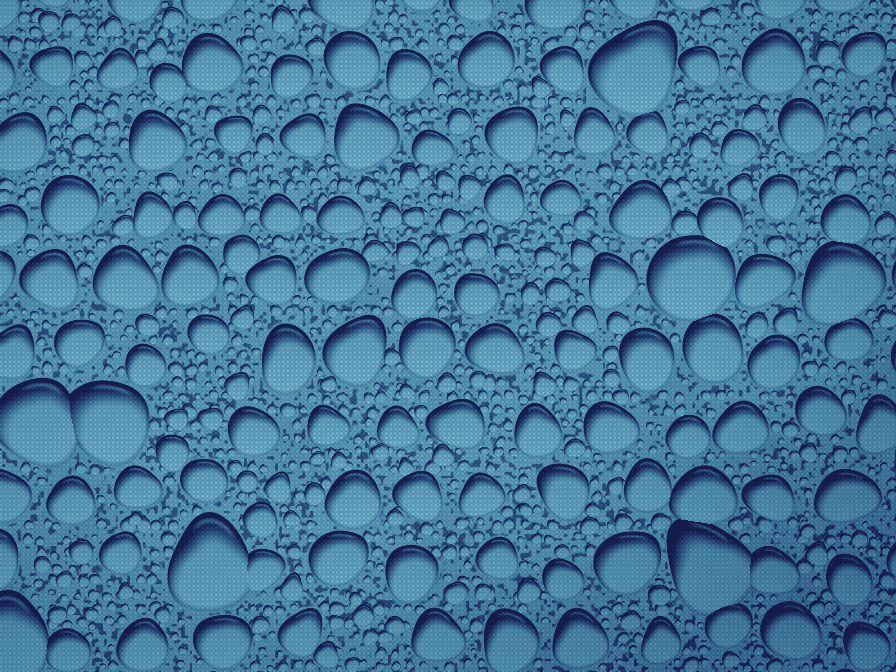
Reproduce this texture procedurally as a WebGL 2 fragment shader.

```glsl
#version 300 es
precision highp float;

uniform vec2 u_resolution;
out vec4 outColor;

// Layers: cell size, smallest radius, largest radius (in cells), density
const vec4 LARGE = vec4(0.106, 0.27, 0.46, 0.90);
const vec4 MEDIUM = vec4(0.050, 0.20, 0.40, 0.80);
const vec4 TINY = vec4(0.021, 0.20, 0.42, 0.85);
const float MESH_FREQUENCY = 150.0;
const float MESH_CONTRAST = 0.10;
const float SPECKLE_SIZE = 0.0058;
const float SPECKLE_DEPTH = 0.50;
const float BASE_TONE = 0.88;
const vec2 SHADE_OFFSET = vec2(0.13, -0.40);

// Tonal ramp from shadow to highlight
const vec3 RAMP[7] = vec3[7](
    vec3(0.08, 0.11, 0.30), vec3(0.13, 0.21, 0.41), vec3(0.16, 0.31, 0.48),
    vec3(0.22, 0.42, 0.57), vec3(0.29, 0.53, 0.65), vec3(0.38, 0.63, 0.74),
    vec3(0.56, 0.78, 0.86));

struct Drop {
    float edge;    // signed distance to the outline
    float radius;
    vec2 center;
    vec2 local;    // position inside the drop, length 1 on the outline
};

vec3 hash3(vec2 p) {
    vec3 h = fract(p.xyx * vec3(0.1031, 0.1030, 0.0973));
    h += dot(h, h.yxz + 33.33);
    return fract((h.xxy + h.yzz) * h.zyx);
}

float valueNoise(vec2 p) {
    vec2 i = floor(p), f = fract(p);
    f = f * f * (3.0 - 2.0 * f);
    vec2 e = vec2(0.0, 1.0);
    return mix(mix(hash3(i).x, hash3(i + e.yx).x, f.x),
               mix(hash3(i + e.xy).x, hash3(i + e.yy).x, f.x), f.y);
}

// Closest drop of a layer, on jittered rows with random shifts
Drop nearestDrop(vec2 p, vec4 layer, float seed) {
    Drop best = Drop(1.0, 0.0, p, vec2(2.0));
    vec2 g = p / layer.x + seed;
    for (int j = -1; j <= 1; j++) {
        float row = floor(g.y) + float(j);
        float shift = hash3(vec2(row, seed)).x;
        for (int i = -1; i <= 1; i++) {
            vec2 cell = vec2(floor(g.x - shift) + float(i), row);
            vec3 a = hash3(cell + seed * 3.0);
            vec3 b = hash3(cell + seed * 5.0 + 71.0);
            if (b.x > layer.w) continue;
            float size = mix(layer.y, layer.z, a.z) + 0.14 * step(0.94, a.z);
            vec2 c = cell + 0.5 + (a.xy - 0.5) * 1.2 * max(1.0 - 2.0 * size, 0.1);
            c.x += shift;

            // Uneven egg shape
            vec2 q = (g - c) / size;
            float tilt = (b.y - 0.5) * 1.5;
            vec2 e = mat2(cos(tilt), sin(tilt), -sin(tilt), cos(tilt)) * q;
            e *= vec2(1.0 + 0.16 * clamp(e.y, -1.0, 1.0), 0.84 + 0.3 * b.z);
            float angle = atan(e.y, e.x + 1e-5);
            float wobble = 1.0 + 0.06 * sin(2.0 * angle + 6.3 * a.x)
                               + 0.05 * sin(3.0 * angle + 6.3 * a.y);
            float u = length(e) / wobble;
            float radius = size * layer.x;
            float edge = (u - 1.0) * radius;
            if (edge < best.edge)
                best = Drop(edge, radius, (c - seed) * layer.x,
                            q * u / max(length(q), 1e-4));
        }
    }
    return best;
}

// Dark upper crescent, glint under the top rim, soft lower outline
float dropTone(Drop d) {
    float u = length(d.local);
    float dark = smoothstep(0.72, 1.30, length(d.local - SHADE_OFFSET));
    float facing = dot(d.local / max(u, 1e-3), normalize(vec2(0.12, 1.0)));
    float band = (u - 0.84) / 0.055;
    float glint = exp(-band * band) * smoothstep(0.76, 0.98, facing);
    return 0.95 - 0.92 * dark - 0.08 * d.local.y + 0.55 * glint
         - 0.28 * smoothstep(0.87, 1.0, u);
}

vec3 rampColor(float tone) {
    float t = clamp(tone * 5.0, 0.0, 5.999);
    int i = int(t);
    return mix(RAMP[i], RAMP[i + 1], fract(t));
}

void main() {
    vec2 p = gl_FragCoord.xy / u_resolution.y;
    vec2 uv = gl_FragCoord.xy / u_resolution;
    float px = 0.8 / u_resolution.y;

    Drop large = nearestDrop(p, LARGE, 17.0);
    Drop medium = nearestDrop(p, MEDIUM, 43.0);
    Drop tiny = nearestDrop(p, TINY, 89.0);

    // Wet ground with fine dark speckles
    float patches = valueNoise(p * 9.0 + 5.0);
    float grain = valueNoise(p / SPECKLE_SIZE);
    float speckle = smoothstep(0.60, 0.80, grain + 0.16 * (patches - 0.5));
    speckle *= smoothstep(0.0, 0.006, large.edge);
    float tone = BASE_TONE + 0.10 * (patches - 0.5) - SPECKLE_DEPTH * speckle;

    // Smaller drops keep clear of the large ones
    float tinyGap = nearestDrop(tiny.center, LARGE, 17.0).edge - 0.7 * tiny.radius;
    float mediumGap = nearestDrop(medium.center, LARGE, 17.0).edge - 0.9 * medium.radius;
    tone = mix(tone, dropTone(tiny), step(0.0, tinyGap) * smoothstep(px, -px, tiny.edge));
    tone = mix(tone, dropTone(medium), step(0.0, mediumGap) * smoothstep(px, -px, medium.edge));
    tone = mix(tone, dropTone(large), smoothstep(px, -px, large.edge));

    // Woven print mesh and uneven lighting
    vec2 weave = sin(p * MESH_FREQUENCY * 6.28318);
    tone += MESH_CONTRAST * (weave.x * weave.y + 0.35 * (weave.x + weave.y));
    tone -= 0.20 * smoothstep(0.30, 0.85, length(uv - vec2(0.45, 0.58)));
    tone -= 0.16 * smoothstep(0.75, 1.45, uv.x + 0.6 - uv.y);
    outColor = vec4(rampColor(tone), 1.0);
}
```
